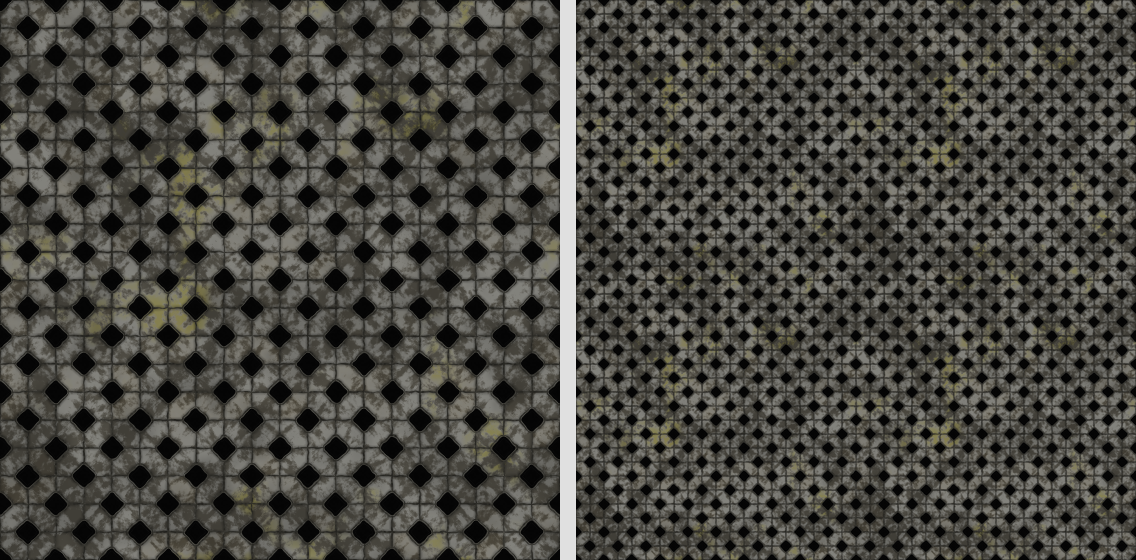
Left, the tile; right, the same tile 2 across and 2 down.
This texture is drawn by a Shadertoy shader. Its source:

```glsl
// Worn stone paving: a 20 by 20 grid of square slabs, each with two opposite corners
// cut away, so that rounded black diamond holes sit at every other grid crossing.
// Wrapping value noise gives mottling, streaks, stains and uneven joints.

const float CELLS = 20.0;

float hash(vec2 p) {
    vec3 q = fract(p.xyx * vec3(0.1031, 0.1030, 0.0973));
    q += dot(q, q.yzx + 33.33);
    return fract((q.x + q.y) * q.z);
}

// Value noise that repeats after a whole number of lattice steps
float noise(vec2 p, vec2 period) {
    vec2 i = floor(p), f = p - i;
    f = f * f * (3.0 - 2.0 * f);
    vec2 a = mod(i, period), b = mod(i + 1.0, period);
    return mix(mix(hash(a), hash(vec2(b.x, a.y)), f.x),
               mix(hash(vec2(a.x, b.y)), hash(b), f.x), f.y);
}

float fbm(vec2 p, vec2 period) {
    float sum = 0.0, weight = 0.5;
    for (int k = 0; k < 4; k++) {
        sum += weight * noise(p, period);
        p = p * 2.0 + 17.0;
        period *= 2.0;
        weight *= 0.55;
    }
    return sum / 1.01;
}

float roundedBox(vec2 p, float halfSide, float radius) {
    vec2 q = abs(p) - halfSide + radius;
    return length(max(q, 0.0)) + min(max(q.x, q.y), 0.0) - radius;
}

void mainImage(out vec4 fragColor, in vec2 fragCoord) {
    vec2 uv = fragCoord / iResolution.xy;
    float aa = CELLS / min(iResolution.x, iResolution.y);

    // Grid position with slightly chipped, wavering edges
    vec2 wobble = vec2(noise(uv * 120.0, vec2(120.0)), noise(uv.yx * 120.0 + 31.0, vec2(120.0))) - 0.5;
    vec2 p = uv * CELLS + 0.045 * wobble;
    vec2 tile = mod(floor(p), CELLS);
    float tileRnd = hash(tile + 5.0);

    // Diamond holes: squares on the lattice turned by 45 degrees
    vec2 turned = vec2(p.x + p.y, p.x - p.y) * 0.5;
    vec2 n = floor(turned + 0.5);
    vec2 node = mod(vec2(n.x + n.y, n.x - n.y), CELLS);
    float nodeRnd = hash(node + 41.0);
    vec2 shift = vec2(nodeRnd, hash(node + 73.0)) - 0.5;
    float hole = roundedBox((turned - n) * 1.4142 + 0.025 * shift, 0.305 + 0.015 * nodeRnd, 0.1);

    // Joints between slabs and the groove around each hole
    vec2 toLine = 0.5 - abs(fract(p) - 0.5);
    float joint = min(toLine.x, toLine.y);
    float groove = abs(hole - 0.055);
    float wear = fbm(uv * 40.0, vec2(40.0));

    // Streaky mottling, running along alternate diagonals from slab to slab
    float side = mod(tile.x + tile.y, 2.0) < 0.5 ? 1.0 : -1.0;
    vec2 diagonal = vec2(uv.x * side + uv.y, uv.x * side - uv.y);
    float grain = fbm(diagonal * vec2(44.0, 68.0), vec2(44.0, 68.0));
    float speck = noise(uv * 310.0, vec2(310.0));
    float patches = fbm(uv * 13.0 + 7.0, vec2(13.0));
    float tone = 0.62 * grain + 0.2 * patches + 0.18 * wear + 0.07 * (speck - 0.5) + 0.06 * (tileRnd - 0.5);
    vec3 color = mix(vec3(0.28, 0.27, 0.24), vec3(0.465, 0.463, 0.443), smoothstep(0.37, 0.59, tone));

    // Brown slabs, yellow lichen and broad grime
    color *= mix(vec3(1.0), vec3(0.98, 0.94, 0.86), smoothstep(0.6, 1.0, tileRnd) * (1.0 - grain));
    float lichen = smoothstep(0.6, 0.78, fbm(uv * 9.0 + 3.0, vec2(9.0)));
    color *= mix(vec3(1.0), vec3(1.02, 0.99, 0.66), lichen * smoothstep(0.35, 0.65, grain));
    color *= 0.9 + 0.2 * smoothstep(0.25, 0.7, patches);

    // Dirt gathers beside the joints and holes
    float edge = min(joint, max(hole - 0.05, 0.0));
    color *= 1.0 - 0.27 * (1.0 - smoothstep(0.0, 0.14, edge)) * (0.5 + wear);

    // Dark joints with uneven width and depth
    float jointWidth = 0.014 + 0.026 * wear;
    float lines = 1.0 - smoothstep(jointWidth - aa * 0.6, jointWidth + aa * 0.6, min(joint, groove + 0.004));
    color = mix(color, vec3(0.17, 0.167, 0.148) * (0.7 + 0.6 * speck), lines * (0.55 + 0.6 * wear));

    // Thin worn rim, then the black hole with a faint inner frame
    float rim = 1.0 - smoothstep(0.022 - aa * 0.5, 0.022 + aa * 0.5, hole);
    color = mix(color, vec3(0.27, 0.265, 0.24) * (0.55 + 0.8 * wear), rim * (0.5 + 0.4 * nodeRnd));
    float frame = 1.0 - smoothstep(0.0, 0.025, abs(hole + 0.075));
    vec3 black = vec3(0.014) + 0.02 * frame * nodeRnd + 0.008 * speck;
    color = mix(color, black, 1.0 - smoothstep(-aa * 0.6, aa * 0.6, hole));

    fragColor = vec4(color, 1.0);
}
```
